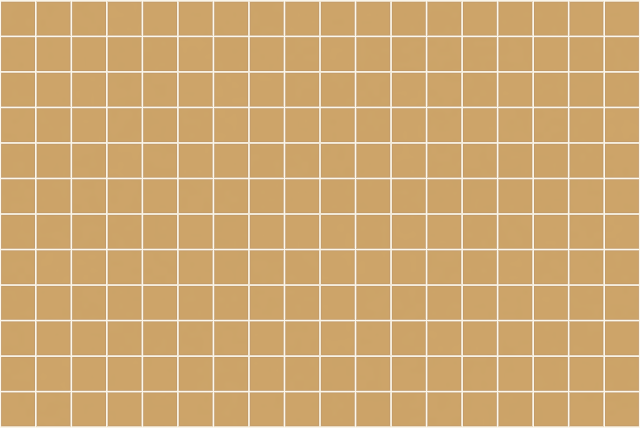
Reproduce this pattern procedurally as a Shadertoy shader.

```glsl
// Square tan tiles, 18 across and 12 down, parted by thin cream grout lines.

const float PITCH = 0.083;         // tile spacing, in canvas heights
const float GROUT_HALF = 0.0235;   // half the grout width, in tiles
const float RIM_WIDTH = 0.024;     // darker tile edge, in tiles

const vec3 TILE_COLOR = vec3(0.802, 0.642, 0.410);
const vec3 RIM_COLOR = vec3(0.755, 0.600, 0.410);
const vec3 GROUT_COLOR = vec3(0.985, 0.970, 0.925);

// Sine-free hash, 0 to 1
float hash(vec2 p) {
    vec3 q = fract(vec3(p.xyx) * 0.1031);
    q += dot(q, q.yzx + 33.33);
    return fract((q.x + q.y) * q.z);
}

// Smooth value noise, 0 to 1
float valueNoise(vec2 p) {
    vec2 cell = floor(p);
    vec2 f = fract(p);
    f = f * f * (3.0 - 2.0 * f);
    float low = mix(hash(cell), hash(cell + vec2(1.0, 0.0)), f.x);
    float high = mix(hash(cell + vec2(0.0, 1.0)), hash(cell + 1.0), f.x);
    return mix(low, high, f.y);
}

// Distance to the nearest whole-number line on each axis
vec2 gridDistance(vec2 p) {
    return abs(fract(p + 0.5) - 0.5);
}

// Antialiased coverage of a band around both sets of grid lines
float bandCoverage(vec2 dist, float halfWidth, float pixel) {
    vec2 band = clamp(0.5 + (halfWidth - dist) / pixel, 0.0, 1.0);
    return max(band.x, band.y);
}

// Faint tone shift per tile, with a soft mottle over it
float tileTone(vec2 p) {
    float perTile = hash(floor(p) + 57.0) - 0.5;
    float mottle = valueNoise(p * 5.0 + 91.0) - 0.5;
    return 1.0 + 0.008 * perTile + 0.006 * mottle;
}

void mainImage(out vec4 fragColor, in vec2 fragCoord) {
    // Tile units, with a grid crossing at the canvas centre
    float pixel = 1.0 / (iResolution.y * PITCH);
    vec2 p = (fragCoord - 0.5 * iResolution.xy) * pixel;
    vec2 dist = gridDistance(p);

    // Tile, then its rim, then grout
    vec3 color = TILE_COLOR * tileTone(p);
    color = mix(color, RIM_COLOR, bandCoverage(dist, GROUT_HALF + RIM_WIDTH, pixel));
    color = mix(color, GROUT_COLOR, bandCoverage(dist, GROUT_HALF, pixel));

    fragColor = vec4(color, 1.0);
}
```
